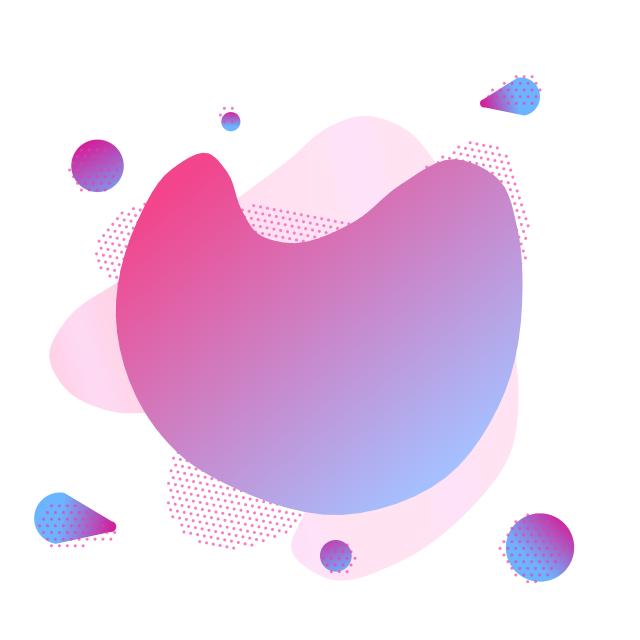
Write a WebGL 2 fragment shader that draws this background.

```glsl
#version 300 es
precision highp float;
uniform vec2 u_resolution;
out vec4 fragColor;

const int KNOTS = 20;
const float STEPS = 6.0;
const float ARTBOARD = 768.0; // canvas height in design units, y pointing down

float coverage(float dist) {
    return clamp(0.5 - dist * u_resolution.y / ARTBOARD, 0.0, 1.0);
}

// Signed distance to a closed spline running through the knots
float splineBlob(vec2 p, vec2 knots[KNOTS]) {
    float nearest = 1e9;
    float side = 1.0;
    vec2 from = knots[0];
    for (int i = 0; i < KNOTS; i++) {
        vec2 a = knots[i];
        vec2 b = knots[(i + 1) % KNOTS];
        vec2 before = a - knots[(i + KNOTS - 1) % KNOTS];
        vec2 span = b - a;
        vec2 after = knots[(i + 2) % KNOTS] - b;
        float l0 = length(before), l1 = length(span), l2 = length(after);
        // Tangents weighted by chord length, so uneven spacing stays smooth
        vec2 ta = (before * l1 / l0 + span * l0 / l1) * l1 / (l0 + l1);
        vec2 tb = (span * l2 / l1 + after * l1 / l2) * l1 / (l1 + l2);
        for (float s = 1.0; s <= STEPS; s++) {
            float t = s / STEPS;
            float ease = t * t * (3.0 - 2.0 * t);
            vec2 to = a + span * ease + ta * t * (1.0 - t) * (1.0 - t) - tb * t * t * (1.0 - t);
            vec2 e = to - from, w = p - from;
            vec2 gap = w - e * clamp(dot(w, e) / dot(e, e), 0.0, 1.0);
            nearest = min(nearest, dot(gap, gap));
            if ((from.y > p.y) != (to.y > p.y) && w.x < e.x * w.y / e.y) side = -side;
            from = to;
        }
    }
    return side * sqrt(nearest);
}

// Circle at the origin, stretched towards a smaller round tip
float dropShape(vec2 p, float radius, vec2 tip, float tipRadius) {
    float h = clamp(dot(p, tip) / max(dot(tip, tip), 0.001), 0.0, 1.0);
    return length(p - tip * h) - mix(radius, tipRadius, h);
}

// Nearest point of a staggered, rotated dot lattice
vec2 latticePoint(vec2 p, vec2 origin, float angle, vec2 cell) {
    mat2 turn = mat2(cos(angle), -sin(angle), sin(angle), cos(angle));
    vec2 q = (p - origin) * turn;
    vec2 even = floor(q / cell + 0.5) * cell;
    vec2 odd = (floor(q / cell) + 0.5) * cell;
    return origin + turn * (distance(q, even) < distance(q, odd) ? even : odd);
}

// Small gradient drop with a shifted dotted copy; gradient holds start and end
void paintDrop(inout vec3 color, vec2 p, float radius, vec2 tip, float tipRadius,
               vec4 gradient, vec2 dotShift) {
    vec2 axis = gradient.zw - gradient.xy;
    float t = clamp(dot(p - gradient.xy, axis) / dot(axis, axis), 0.0, 1.0);
    vec3 fill = mix(vec3(0.42, 0.71, 1.0), vec3(0.83, 0.12, 0.6), t);
    color = mix(color, fill, coverage(dropShape(p, radius, tip, tipRadius)));
    vec2 center = latticePoint(p, dotShift, 0.0, vec2(9.5, 16.0));
    float inside = step(dropShape(center - dotShift, radius, tip, tipRadius), 0.0);
    color = mix(color, vec3(0.93, 0.22, 0.66), 0.65 * inside * coverage(distance(p, center) - 1.8));
}

void main() {
    vec2 p = gl_FragCoord.xy / u_resolution.y * ARTBOARD;
    p.y = ARTBOARD - p.y;
    vec3 color = vec3(1.0);

    // Pale pink back layer with faint slanted bands
    vec2 pale[KNOTS] = vec2[KNOTS](
        vec2(59, 428), vec2(82, 381), vec2(140, 339), vec2(285, 238), vec2(345, 193),
        vec2(397, 151), vec2(435, 139), vec2(482, 152), vec2(530, 205), vec2(605, 370),
        vec2(622, 460), vec2(612, 545), vec2(560, 615), vec2(480, 674), vec2(395, 695),
        vec2(350, 662), vec2(370, 600), vec2(200, 497), vec2(130, 493), vec2(80, 468));
    float band = pow(0.5 + 0.5 * cos((p.x - 0.3 * p.y + 24.0) * 0.032), 4.0);
    vec3 paleFill = mix(vec3(1.0, 0.82, 0.9), vec3(1.0, 0.89, 0.95), smoothstep(60.0, 400.0, p.x));
    paleFill = mix(paleFill, vec3(0.99, 0.88, 1.0), 0.5 * band);
    color = mix(color, paleFill, coverage(splineBlob(p, pale)));

    // Dotted layer, kept to whole dots
    vec2 dotted[KNOTS] = vec2[KNOTS](
        vec2(128, 271), vec2(115, 298), vec2(122, 325), vec2(150, 352), vec2(220, 450),
        vec2(204, 560), vec2(203, 615), vec2(235, 649), vec2(285, 658), vec2(345, 638),
        vec2(400, 550), vec2(600, 380), vec2(634, 290), vec2(626, 225), vec2(600, 179),
        vec2(560, 170), vec2(525, 190), vec2(430, 264), vec2(360, 257), vec2(300, 246));
    vec2 center = latticePoint(p, vec2(331.3, 283.3), -0.19, vec2(8.3, 15.4));
    float dots = coverage(distance(p, center) - 1.8) * step(splineBlob(center, dotted), 0.0);
    color = mix(color, vec3(0.97, 0.49, 0.78), dots);

    // Main blob with a diagonal pink to blue gradient
    vec2 blob[KNOTS] = vec2[KNOTS](
        vec2(250, 184), vec2(273, 207), vec2(290, 252), vec2(309, 280), vec2(340, 291),
        vec2(425, 266), vec2(480, 222), vec2(545, 191), vec2(600, 217), vec2(621, 275),
        vec2(627, 345), vec2(606, 470), vec2(535, 573), vec2(410, 618), vec2(280, 585),
        vec2(222, 551), vec2(172, 492), vec2(139, 380), vec2(165, 265), vec2(206, 203));
    float slope = clamp((dot(p, vec2(0.62, 0.78)) - 305.0) / 467.0, 0.0, 1.0);
    vec3 blobFill = mix(vec3(0.95, 0.27, 0.55), vec3(0.65, 0.75, 1.0), slope);
    color = mix(color, blobFill, coverage(splineBlob(p, blob)));

    // Scattered circles and teardrops
    vec2 none = vec2(0.0);
    paintDrop(color, p - vec2(117, 199), 31.5, none, 31.5, vec4(25, 45, -12, -28), vec2(-5, 5));
    paintDrop(color, p - vec2(277, 146), 11.5, none, 11.5, vec4(0, 6, 0, -12), vec2(-3, -8));
    paintDrop(color, p - vec2(625, 116), 23.0, vec2(-44, 8), 5.0, vec4(-5, 0, -45, 10), vec2(4, -8));
    paintDrop(color, p - vec2(72, 622), 31.0, vec2(61, 10), 6.5, vec4(0, 0, 64, 10), vec2(4, 9));
    paintDrop(color, p - vec2(403, 667), 19.0, none, 19.0, vec4(8, 22, -15, -30), vec2(4, 3));
    paintDrop(color, p - vec2(648, 657), 41.0, none, 41.0, vec4(-12, 15, 32, -32), vec2(-10, 1));

    fragColor = vec4(color, 1.0);
}
```
